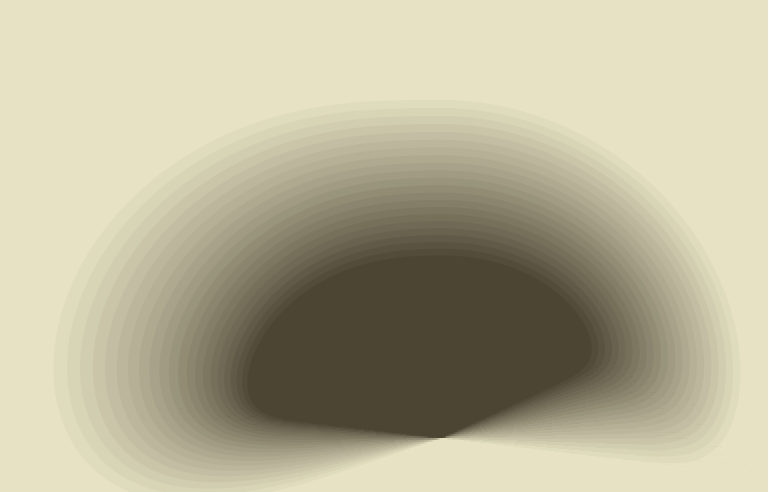
Write a Shadertoy shader that draws this background.

```glsl
// A stack of nested, lobed shapes that all fan out from one pivot point.
// Each shape is a polar curve; its parameters blend from a wide pale outer
// lobe to a small dark inner one, painted back to front.

const int LAYERS = 22;
const vec2 PIVOT = vec2(0.116, 0.110);   // x from the centre, y from the bottom
const vec3 CREAM = vec3(0.902, 0.886, 0.765);
const vec3 UMBER = vec3(0.298, 0.271, 0.204);

// Lobe halves: (radius at top, radius growth, widest angle, rim roundness)
const vec4 LEFT_OUTER  = vec4(0.687,  0.185, 1.903, 0.33);
const vec4 LEFT_INNER  = vec4(0.371,  0.073, 1.462, 0.09);
const vec4 RIGHT_OUTER = vec4(0.687, -0.034, 1.690, 0.08);
const vec4 RIGHT_INNER = vec4(0.371,  0.024, 1.143, 0.08);

// Absolute value with a rounded bottom
float softAbs(float x, float rounding) {
    return sqrt(x * x + rounding * rounding) - rounding;
}

// Radius of a half lobe at an angle from the vertical; zero past its edge
float lobeRadius(float angle, vec4 lobe) {
    float body = lobe.x + lobe.y * softAbs(angle, 0.3);
    float s = abs(angle) / lobe.z;
    return body * pow(max(1.0 - s * s * s * s, 0.0), lobe.w);
}

// Radius of the layer at depth 0 (outermost) to 1 (innermost)
float layerRadius(float angle, float depth) {
    float easing = mix(0.1, 0.4, smoothstep(0.0, 1.2, -angle));
    float t = depth + easing * depth * (1.0 - depth);
    vec4 lobe = angle < 0.0 ? mix(LEFT_OUTER, LEFT_INNER, t)
                            : mix(RIGHT_OUTER, RIGHT_INNER, t);
    return lobeRadius(angle, lobe);
}

// Antialiased coverage of the negative side of a field
float coverage(float field) {
    return clamp(0.5 - field / max(fwidth(field), 1e-5), 0.0, 1.0);
}

void mainImage(out vec4 fragColor, in vec2 fragCoord) {
    vec2 p = (fragCoord - vec2(0.5 * iResolution.x, 0.0)) / iResolution.y;
    vec2 d = p - PIVOT;
    float radius = length(d);
    float angle = atan(d.x, d.y);        // zero is up, positive to the right

    // Paint the layers from the outside in
    vec3 color = CREAM;
    for (int i = 0; i < LAYERS; i++) {
        float depth = float(i) / float(LAYERS - 1);
        vec3 tone = mix(CREAM, UMBER, float(i + 1) / float(LAYERS));
        color = mix(color, tone, coverage(radius - layerRadius(angle, depth)));
    }
    fragColor = vec4(color, 1.0);
}
```
